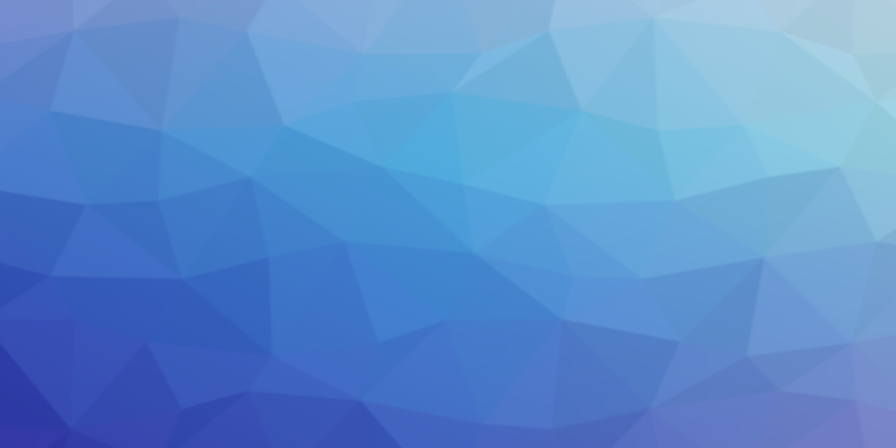
A WebGL 1 fragment shader for this background:

```glsl
precision highp float;
// Low-poly background: soft triangles from pale sky blue down to deep indigo.
uniform vec2 u_resolution;

// Grid coordinates run rightwards and downwards, one unit per mesh cell.
const vec2 GRID_SCALE = vec2(9.035, 6.0);
const vec2 GRID_OFFSET = vec2(0.67, 0.5);

// Mesh vertex, displaced by waves whose phase shifts from row to row.
vec2 meshVertex(vec2 cell) {
  float bend = cell.y - 2.3;
  float sway = 0.2 * cos(1.96 * (cell.x - 1.3 * (cell.y - 2.0)));
  float lift = 0.27 * cos(1.257 * (cell.x - 0.3 - 0.6 * bend * bend));
  return cell + vec2(sway, lift);
}

vec3 blendAcross(vec3 left, vec3 middle, vec3 right, float x) {
  return x < 0.5 ? mix(left, middle, x * 2.0) : mix(middle, right, x * 2.0 - 1.0);
}

// Smooth colour field, sampled in grid coordinates.
vec3 skyGradient(vec2 g) {
  vec2 p = clamp((g + GRID_OFFSET) / GRID_SCALE, 0.0, 1.0);
  vec3 haze = blendAcross(vec3(0.46, 0.55, 0.80), vec3(0.52, 0.70, 0.86), vec3(0.72, 0.83, 0.88), p.x);
  vec3 cyan = blendAcross(vec3(0.27, 0.47, 0.78), vec3(0.31, 0.67, 0.86), vec3(0.58, 0.80, 0.87), p.x);
  vec3 blue = blendAcross(vec3(0.20, 0.31, 0.71), vec3(0.26, 0.52, 0.82), vec3(0.45, 0.62, 0.82), p.x);
  vec3 indigo = blendAcross(vec3(0.18, 0.20, 0.63), vec3(0.24, 0.37, 0.73), vec3(0.46, 0.50, 0.77), p.x);
  float band = p.y * 3.0;
  vec3 color = mix(haze, cyan, clamp(band, 0.0, 1.0));
  color = mix(color, blue, clamp(band - 1.0, 0.0, 1.0));
  return mix(color, indigo, clamp(band - 2.0, 0.0, 1.0));
}

float hash(vec2 p) {
  return fract(sin(dot(p, vec2(12.99, 78.23))) * 4375.5);
}

// Signed distance to the line from a to b, positive on its inner side.
float edgeDistance(vec2 p, vec2 a, vec2 b) {
  vec2 e = normalize(b - a);
  return e.x * (p.y - a.y) - e.y * (p.x - a.x);
}

// Colour of one facet, weighted by its soft coverage.
vec4 facet(vec2 p, vec2 a, vec2 b, vec2 c, float id) {
  float inside = min(edgeDistance(p, a, b), min(edgeDistance(p, b, c), edgeDistance(p, c, a)));
  float coverage = smoothstep(-0.025, 0.025, inside);
  vec3 color = skyGradient(mix((a + b + c) / 3.0, p, 0.3));
  color += 0.045 * (hash(vec2(id, id * 0.37)) - 0.5);
  return vec4(color, 1.0) * coverage;
}

void main() {
  vec2 uv = gl_FragCoord.xy / u_resolution;
  vec2 p = vec2(uv.x, 1.0 - uv.y) * GRID_SCALE - GRID_OFFSET;
  vec4 total = vec4(skyGradient(p), 1.0) * 0.001;

  // Displaced vertices can push a neighbouring cell's facets over this point.
  for (int j = -1; j <= 1; j++) {
    for (int i = -1; i <= 1; i++) {
      vec2 cell = floor(p) + vec2(float(i), float(j));
      vec2 a = meshVertex(cell);
      vec2 b = meshVertex(cell + vec2(1.0, 0.0));
      vec2 c = meshVertex(cell + vec2(0.0, 1.0));
      vec2 d = meshVertex(cell + vec2(1.0, 1.0));

      // Split each cell along its shorter diagonal.
      vec2 aspect = vec2(1.33, 1.0);
      bool rising = length((b - c) * aspect) < length((a - d) * aspect);
      float id = cell.x * 2.0 + cell.y * 29.0;
      total += facet(p, a, b, rising ? c : d, id);
      total += facet(p, d, c, rising ? b : a, id + 1.0);
    }
  }
  gl_FragColor = vec4(total.rgb / total.a, 1.0);
}
```
